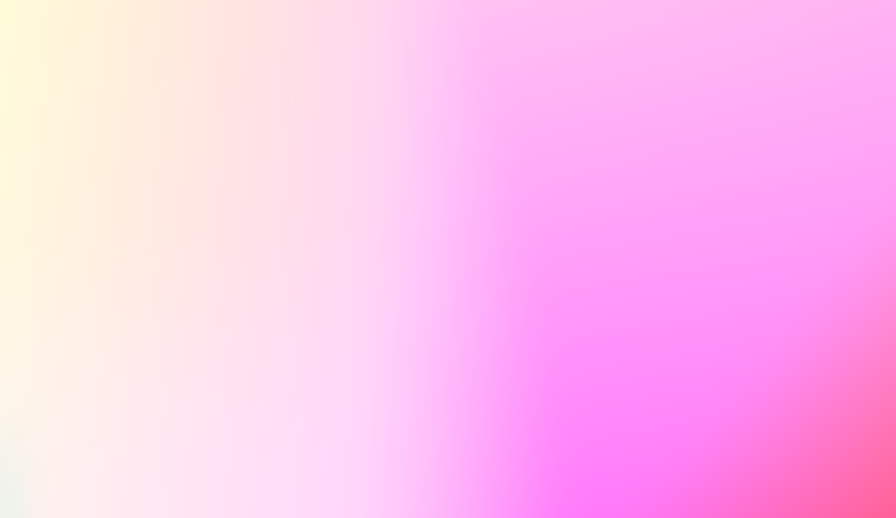
This background is drawn by a WebGL 2 fragment shader. Its source:

```glsl
#version 300 es
precision highp float;
// Soft pastel backdrop: a cream-to-lilac wash on the left folds into a
// magenta field on the right, with a coral glow in the lower right corner.
// Each part is a smooth ramp, and a curved blend joins the two halves.

uniform vec2 u_resolution;
out vec4 fragColor;

// Ramps that bend gently instead of turning at a hard corner
float softMax0(float v, float softness) {
    return 0.5 * (v + sqrt(v * v + softness * softness));
}

float softMin1(float v, float softness) {
    return 1.0 - softMax0(1.0 - v, softness);
}

// Cream at the left edge, turning pink and then lilac
vec3 creamWash(vec2 p) {
    float green = mix(0.96, 0.985, p.y) - (0.30 + 0.035 * p.y) * p.x;
    float upperBlue = mix(0.90, 0.85, p.y) + 0.46 * p.x * p.x;
    float lowerBlue = 0.925 + 0.15 * p.x;
    float blue = mix(lowerBlue, upperBlue, smoothstep(0.0, 0.6, p.y));
    vec3 wash = vec3(1.0, green, min(blue, 0.98));

    // Cool shade in the lower left corner
    float shade = exp(-dot(p / vec2(0.035, 0.16), p / vec2(0.035, 0.16)));
    return wash - vec3(0.07, 0.01, 0.0) * shade;
}

// Vivid magenta at the bottom, paler toward the top
vec3 magentaField(vec2 p) {
    float green = 0.47 + 0.32 * p.y - 0.04 * p.y * p.y;
    green -= 0.12 * p.y * (p.x - 0.6);
    vec3 field = vec3(1.0, green, 0.985 - 0.035 * p.y * p.y);

    // Coral glow along a diagonal
    float glow = softMax0((p.x - 0.7) / 0.3 - p.y / 0.6, 0.12);
    return field - vec3(0.0, 0.09, 0.40) * glow;
}

void main() {
    vec2 p = gl_FragCoord.xy / u_resolution;

    // The fold leans left and narrows with height
    float foldStart = 0.38 + 0.03 * p.y;
    float foldEnd = 0.635 - 0.05 * p.y - 0.06 * p.y * p.y;
    float across = (p.x - foldStart) / (foldEnd - foldStart);
    float fold = pow(softMin1(softMax0(across, 0.06), 0.1), 1.5);

    vec3 color = mix(creamWash(p), magentaField(p), fold);
    fragColor = vec4(clamp(color, 0.0, 1.0), 1.0);
}
```
